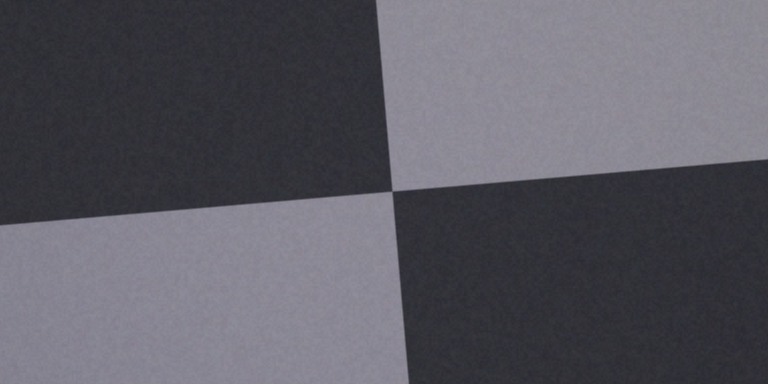
A Shadertoy shader for this pattern:

```glsl
float hash(vec2 p) {
    vec3 q = fract(p.xyx * vec3(0.1031, 0.1030, 0.0973));
    q += dot(q, q.yzx + 33.33);
    return fract((q.x + q.y) * q.z);
}

float noise(vec2 p) {
    vec2 cell = floor(p), f = fract(p);
    f = f * f * (3.0 - 2.0 * f);
    return mix(mix(hash(cell), hash(cell + vec2(1, 0)), f.x),
               mix(hash(cell + vec2(0, 1)), hash(cell + vec2(1, 1)), f.x), f.y);
}

void mainImage(out vec4 fragColor, in vec2 fragCoord) {
    vec2 uv = fragCoord / iResolution.y;
    vec2 center = vec2(0.5 * iResolution.x / iResolution.y, 0.5);

    // Tilted axes through the crossing point
    vec2 p = uv - vec2(1.022, 0.501);
    vec2 tilted = vec2(p.x + 0.086 * p.y, p.y - 0.086 * p.x) / length(vec2(1.0, 0.086));

    // Soft-edged two by two checker
    float blur = max(0.0035, 0.8 / iResolution.y);
    vec2 side = smoothstep(-blur, blur, tilted) * 2.0 - 1.0;
    float light = 0.5 + 0.5 * side.x * side.y;

    // Gentle shading: brighter to the upper right, dimmer at the rim
    float slope = clamp(0.5 + 0.3 * p.x + 0.4 * p.y, 0.0, 1.0);
    vec3 dark = mix(vec3(0.195, 0.195, 0.22), vec3(0.19, 0.19, 0.22), slope);
    vec3 pale = mix(vec3(0.53, 0.52, 0.575), vec3(0.56, 0.55, 0.587), slope);
    vec3 color = mix(dark, pale, light);
    vec2 rim = uv - center;
    color *= 1.01 - 0.03 * dot(rim, rim);

    // Fine sensor grain with faint colour blotches
    float grain = noise(uv * 190.0) + 0.6 * noise(uv * 95.0 + 37.0) - 0.8;
    vec3 tint = vec3(noise(uv * 60.0 + 11.0), noise(uv * 60.0 + 71.0), noise(uv * 60.0 + 131.0)) - 0.5;
    color += 0.028 * grain + 0.012 * tint;

    fragColor = vec4(color, 1.0);
}
```
